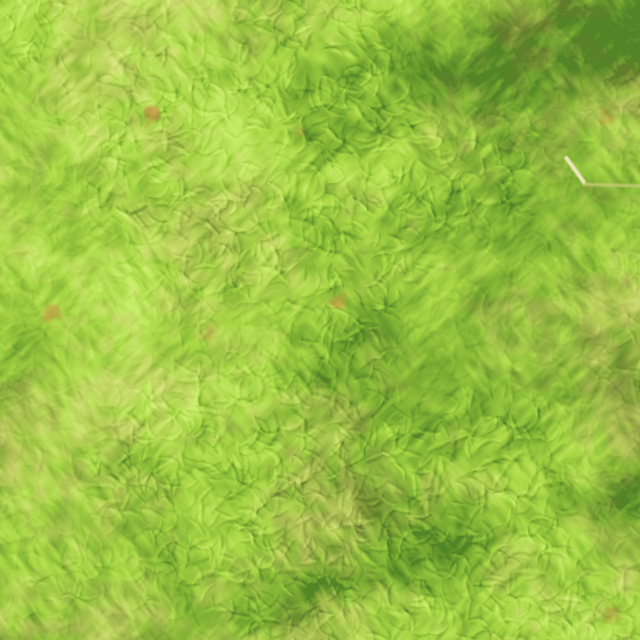
A Shadertoy shader for this texture:

```glsl
// Sunlit lawn seen from above: soft curled blades over fibrous turf, with dry
// patches, two blurred shadow bands, specks of leaf litter and a pale straw.
// A tone field and a dryness field are built up, then mapped to two colour ramps.

#define BLADE_LAYERS 4
#define BLADE_CELLS 29.0
#define BLADE_WIDTH 0.11
#define BLADE_CONTRAST 0.36
#define FIBRE_CONTRAST 0.55
#define PATCH_CONTRAST 0.75
#define MEAN_TONE 0.60
#define SHADOW_DEPTH 0.36
#define DRYNESS 0.40
#define LITTER_CELLS 7.0
#define LITTER_SHARE 0.28

vec2 hash2(vec2 p) {
    vec3 q = fract(p.xyx * vec3(0.1031, 0.1030, 0.0973));
    q += dot(q, q.yzx + 33.33);
    return fract((q.xx + q.yz) * q.zy);
}

float noise(vec2 p) {
    vec2 i = floor(p), f = fract(p);
    f = f * f * (3.0 - 2.0 * f);
    float low = mix(hash2(i).x, hash2(i + vec2(1, 0)).x, f.x);
    float high = mix(hash2(i + vec2(0, 1)).x, hash2(i + vec2(1, 1)).x, f.x);
    return mix(low, high, f.y);
}

float fbm(vec2 p) {
    float sum = 0.0, amp = 0.5;
    for (int i = 0; i < 4; i++) {
        sum += amp * noise(p);
        p = mat2(1.6, 1.2, -1.2, 1.6) * p + 17.3;
        amp *= 0.5;
    }
    return sum / 0.9375;
}

float segmentDistance(vec2 p, vec2 a, vec2 b) {
    vec2 ab = b - a;
    return length(p - a - ab * clamp(dot(p - a, ab) / dot(ab, ab), 0.0, 1.0));
}

// Noise drawn out along a direction
float fibre(vec2 p, float angle, float scale) {
    vec2 along = vec2(cos(angle), sin(angle));
    vec2 q = vec2(dot(p, along) * 0.38, dot(p, vec2(-along.y, along.x)));
    return 0.65 * noise(q * scale) + 0.35 * noise(q * scale * 1.9 + 31.0);
}

// Lays one layer of curved blades over the tone
float addBlades(float tone, vec2 p, float cells, float seed, float clump) {
    vec2 g = p * cells + seed * 3.7, home = floor(g);
    float base = tone;
    for (int j = -1; j <= 1; j++)
    for (int i = -1; i <= 1; i++) {
        vec2 cell = home + vec2(i, j);
        vec2 place = hash2(cell + seed * 19.0);
        vec2 kind = hash2(cell + seed * 37.0 + 5.0);
        vec2 shape = hash2(cell + seed * 53.0 + 11.0);
        float lean = place.x < 0.55 ? 2.2 : 0.7;
        float angle = lean + (kind.x - 0.5) * 1.7;
        vec2 along = vec2(cos(angle), sin(angle));
        vec2 d = g - cell - place;
        vec2 q = vec2(dot(d, vec2(-along.y, along.x)), dot(d, along));
        q.x += (shape.x - 0.5) * 1.3 * q.y * q.y;
        float reach = mix(0.35, 0.68, shape.y);
        float width = BLADE_WIDTH * (1.0 - 0.6 * smoothstep(0.0, reach, abs(q.y)));
        float overrun = max(abs(q.y) - reach, 0.0);
        float body = 1.0 - smoothstep(-0.07, 0.08, length(vec2(q.x, overrun)) - width);
        float under = 1.0 - smoothstep(-0.05, 0.14, length(vec2(q.x + 0.14, overrun)) - width);
        float visible = smoothstep(0.3, 0.6, kind.y) * mix(0.35, 1.0, clump);
        tone -= 0.13 * under * visible * (1.0 - body);
        float bladeTone = base + BLADE_CONTRAST * (kind.y * 1.3 - 0.72);
        tone = mix(tone, bladeTone, body * visible * 0.8);
    }
    return tone;
}

vec3 ramp(float t, vec3 deep, vec3 mid, vec3 light, vec3 glow) {
    t = clamp(t, 0.0, 1.0) * 3.0;
    vec3 c = mix(deep, mid, clamp(t, 0.0, 1.0));
    c = mix(c, light, clamp(t - 1.0, 0.0, 1.0));
    return mix(c, glow, clamp(t - 2.0, 0.0, 1.0));
}

void mainImage(out vec4 fragColor, in vec2 fragCoord) {
    vec2 p = fragCoord / iResolution.xy;
    float patches = fbm(p * 5.0 + 3.0);
    float clump = smoothstep(0.38, 0.62, fbm(p * 4.0 + 41.0));

    // Turf: uneven light and fine fibres in two leaning directions
    float turn = smoothstep(0.3, 0.7, noise(p * 9.0 + 7.0));
    float fibres = mix(fibre(p, 2.2, 95.0), fibre(p, 0.75, 95.0), turn);
    float tone = MEAN_TONE + 0.16 * (0.5 - p.x) + PATCH_CONTRAST * (patches - 0.5);
    tone += FIBRE_CONTRAST * (fibres - 0.5) + 0.22 * (noise(p * 34.0) - 0.5);

    // Blurred shadow bands
    float wobble = 0.10 * (fbm(p * 7.0 + 60.0) - 0.5);
    float upper = segmentDistance(p, vec2(0.50, 0.83), vec2(1.05, 0.95)) + wobble;
    float lower = segmentDistance(p, vec2(0.25, 0.00), vec2(1.05, 0.26)) + wobble;
    float shadow = max(1.0 - smoothstep(0.02, 0.10, upper), 0.8 - 0.8 * smoothstep(0.0, 0.07, lower));
    tone -= SHADOW_DEPTH * shadow;

    // Blades
    for (int k = 0; k < BLADE_LAYERS; k++)
        tone = addBlades(tone, p, BLADE_CELLS + 5.0 * float(k), float(k) + 1.0, clump);

    // Dry and green colouring
    float dry = DRYNESS + 2.3 * (fbm(p * 6.0 + 80.0) - 0.5) + 0.9 * (noise(p * 48.0 + 9.0) - 0.5);
    dry = clamp(dry - 0.35 * shadow - 0.15 * clump, 0.0, 1.0);
    vec3 green = ramp(tone, vec3(0.32, 0.52, 0.15), vec3(0.50, 0.69, 0.20),
                      vec3(0.66, 0.84, 0.27), vec3(0.79, 0.93, 0.42));
    vec3 straw = ramp(tone, vec3(0.42, 0.48, 0.18), vec3(0.58, 0.65, 0.27),
                      vec3(0.75, 0.80, 0.38), vec3(0.88, 0.90, 0.54));
    vec3 color = mix(green, straw, dry);

    // Leaf litter
    vec2 cell = floor(p * LITTER_CELLS);
    vec2 spot = fract(p * LITTER_CELLS) - mix(vec2(0.25), vec2(0.75), hash2(cell + 71.0));
    vec2 kind = hash2(cell + 97.0);
    float leaf = length(spot) + 0.14 * (noise(p * 70.0) - 0.5);
    float litter = (1.0 - smoothstep(0.03, 0.14, leaf)) * step(kind.x, LITTER_SHARE);
    color = mix(color, vec3(0.76, 0.60, 0.28) * mix(0.8, 1.15, fibres), litter * mix(0.4, 0.8, kind.y));

    // Pale bent straw
    float stub = segmentDistance(p, vec2(0.885, 0.753), vec2(0.912, 0.716)) - 0.0025;
    float stem = segmentDistance(p, vec2(0.912, 0.712), vec2(1.02, 0.709)) - 0.001;
    color = mix(color, vec3(0.78, 0.80, 0.46), 0.8 - 0.8 * smoothstep(-0.001, 0.004, stem));
    color = mix(color, vec3(0.94, 0.91, 0.76), 1.0 - smoothstep(-0.002, 0.003, stub));

    fragColor = vec4(color, 1.0);
}
```
